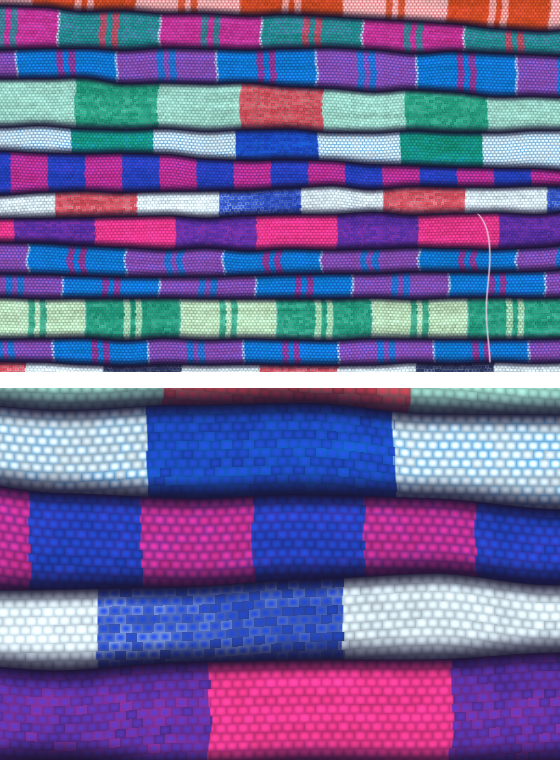
Top, the full canvas; bottom, a detail of the centre.
This texture is drawn by a Shadertoy shader. Its source:

```glsl
const vec3 WHITE = vec3(0.87, 0.94, 0.98);
const vec3 MINT = vec3(0.62, 0.85, 0.80);
const vec3 CREAM = vec3(0.76, 0.89, 0.74);
const vec3 GREEN = vec3(0.10, 0.59, 0.47);
const vec3 TEAL = vec3(0.10, 0.58, 0.56);
const vec3 BLUE = vec3(0.06, 0.51, 0.85);
const vec3 ROYAL = vec3(0.13, 0.27, 0.76);
const vec3 VIOLET = vec3(0.31, 0.20, 0.66);
const vec3 PURPLE = vec3(0.58, 0.32, 0.70);
const vec3 MAGENTA = vec3(0.80, 0.20, 0.58);
const vec3 PINK = vec3(0.95, 0.24, 0.56);
const vec3 RED = vec3(0.84, 0.27, 0.33);
const vec3 RUST = vec3(0.80, 0.30, 0.13);
const vec3 ROSE = vec3(0.96, 0.74, 0.74);
const vec3 NAVY = vec3(0.15, 0.19, 0.36);
const vec3 GAP = vec3(0.09, 0.07, 0.18);

float hash(vec2 p) {
    return fract(sin(dot(p, vec2(127.1, 311.7))) * 43758.5);
}

float noise(vec2 p) {
    vec2 i = floor(p), f = fract(p);
    f = f * f * (3.0 - 2.0 * f);
    return mix(mix(hash(i), hash(i + vec2(1, 0)), f.x),
               mix(hash(i + vec2(0, 1)), hash(i + vec2(1, 1)), f.x), f.y);
}

// Soft band: 1 where d is below r
float band(float d, float r, float aa) {
    return 1.0 - smoothstep(r - aa, r + aa, d);
}

// Curve through left, middle and right heights, with small folds
float sag(vec3 h, float x) {
    float t = x / 150.6, bend = 2.0 * h.y - 0.5 * (h.x + h.z);
    float curve = mix(mix(h.x, bend, t), mix(bend, h.z, t), t);
    return curve + 1.3 * (noise(vec2(x * 0.09, h.x)) - 0.5);
}

// Four-square cycle: a, b, c, b
vec3 square(float k, vec3 a, vec3 b, vec3 c) {
    float m = mod(k, 4.0);
    return m < 0.5 ? a : (abs(m - 2.0) < 0.5 ? c : b);
}

// Staggered threads: x is the raised profile, y a random value per crossing
vec2 weave(vec2 q) {
    vec2 g = q / vec2(1.0, 0.8);
    g.x += 0.5 * mod(floor(g.y), 2.0);
    vec2 s = sin(3.14159 * fract(g));
    return vec2(s.x * s.y, hash(floor(g)));
}

// One folded cloth from the running top edge to its own lower edge.
// checks: square width, first square start; trim: strength of the seam line
void cloth(inout vec3 col, inout float top, vec2 p, float px, vec3 edge, vec2 checks,
           vec3 a, vec3 b, vec3 c, vec3 weft, vec3 stripeA, vec3 stripeB, float trim) {
    float bottom = sag(edge, p.x);
    float v = p.y - top, low = bottom - p.y;
    float mask = smoothstep(-px, px, v) * smoothstep(-px, px, low);
    vec2 thread = weave(vec2(p.x, v));

    // Checks, with ragged edges
    float x = p.x + 0.3 * (thread.y - 0.5) + 0.8 * (noise(vec2(p.y * 0.3, edge.x)) - 0.5);
    float s = (x - checks.y) / checks.x, k = floor(s + 0.5), d = s - k;
    float aa = px / checks.x;
    vec3 dye = mix(square(k - 1.0, a, b, c), square(k, a, b, c), smoothstep(-aa, aa, d));

    // Twin stripes in the square centre and a stitched seam between squares
    vec3 stripe = square(floor(s), stripeA, stripeB, stripeA);
    float stripes = trim > 0.0 ? band(abs(abs(d) - 0.44), 0.033, aa) : 0.0;
    dye = mix(dye, stripe, 0.85 * stripes);
    float seam = band(abs(d), 0.014, aa) * (0.55 + 0.45 * thread.x);
    dye = mix(dye, WHITE, trim * seam);

    // Crossing threads, faded streaks and rounded folds
    float streak = noise(vec2(p.x * 0.05, p.y * 0.7 + edge.y));
    float speck = (1.0 - thread.x) * (0.15 + 0.4 * thread.y);
    dye = mix(dye, weft, speck * (0.5 + 0.6 * streak));
    dye *= 0.77 + 0.25 * thread.x + 0.12 * thread.y + 0.14 * (streak - 0.5);
    float fold = smoothstep(-0.3, 1.7, v) * smoothstep(-0.3, 2.4, low);
    dye = mix(GAP, dye * (0.88 + 0.16 * fold), 0.1 + 0.9 * fold);
    col = mix(col, dye, mask);
    top = bottom;
}

// Cloth with striped blue and purple squares
void blueCloth(inout vec3 col, inout float top, vec2 p, float px, vec3 edge, vec2 checks) {
    cloth(col, top, p, px, edge, checks, BLUE, PURPLE, BLUE, ROYAL, MAGENTA * 0.9, BLUE, 0.8);
}

void mainImage(out vec4 fragColor, in vec2 fragCoord) {
    // Percent of canvas height, measured downward
    float px = 100.0 / iResolution.y;
    vec2 p = vec2(fragCoord.x, iResolution.y - fragCoord.y) * px;
    p.x *= 150.6 / (iResolution.x * px);
    vec3 col = GAP;
    float top = -4.0;

    // The stack, from top to bottom
    cloth(col, top, p, px, vec3(2.0, 4.3, 8.2), vec2(27.9, 36.3), ROSE, RUST, ROSE, RED, RUST, ROSE, 0.3);
    cloth(col, top, p, px, vec3(13.7, 13.1, 15.5), vec2(27.3, 15.7), TEAL, MAGENTA, TEAL, PURPLE, RED, TEAL, 0.8);
    blueCloth(col, top, p, px, vec3(21.0, 23.3, 26.7), vec2(26.9, 4.3));
    cloth(col, top, p, px, vec3(33.8, 35.2, 35.6), vec2(22.2, 20.2), GREEN, MINT, RED, MINT, GREEN, MINT, 0.0);
    cloth(col, top, p, px, vec3(41.1, 42.9, 45.6), vec2(22.1, 19.4), GREEN, WHITE, ROYAL, BLUE, GREEN, WHITE, 0.0);
    cloth(col, top, p, px, vec3(52.4, 50.8, 50.0), vec2(10.0, 2.9), MAGENTA, ROYAL, MAGENTA, VIOLET, RED, BLUE, 0.0);
    cloth(col, top, p, px, vec3(59.0, 58.0, 57.1), vec2(22.05, 14.7), RED, WHITE, ROYAL, WHITE, RED, WHITE, 0.0);
    cloth(col, top, p, px, vec3(65.3, 67.1, 66.1), vec2(21.75, 3.5), VIOLET, PINK, VIOLET, MAGENTA, VIOLET, PINK, 0.0);
    blueCloth(col, top, p, px, vec3(73.9, 73.8, 72.4), vec2(26.3, 7.5));
    blueCloth(col, top, p, px, vec3(79.6, 80.4, 79.8), vec2(25.95, 16.9));
    cloth(col, top, p, px, vec3(91.2, 91.4, 90.6), vec2(25.7, 22.9), GREEN, CREAM, GREEN, MINT, CREAM, GREEN, 0.3);
    blueCloth(col, top, p, px, vec3(97.6, 98.0, 97.5), vec2(25.6, 14.3));
    cloth(col, top, p, px, vec3(110.0), vec2(21.0, 27.8), NAVY, WHITE, RED, WHITE, NAVY, WHITE, 0.0);

    // Loose thread hanging down the front
    float strand = 131.3 - 2.5 * exp(0.35 * (57.5 - p.y)) + 0.5 * sin(0.2 * (p.y - 60.0));
    float span = smoothstep(57.2, 57.8, p.y) * (1.0 - smoothstep(97.0, 97.8, p.y));
    col = mix(col, vec3(0.92, 0.82, 0.88), 0.85 * span * band(abs(p.x - strand), 0.22, px));
    fragColor = vec4(clamp(col, 0.0, 1.0), 1.0);
}
```
